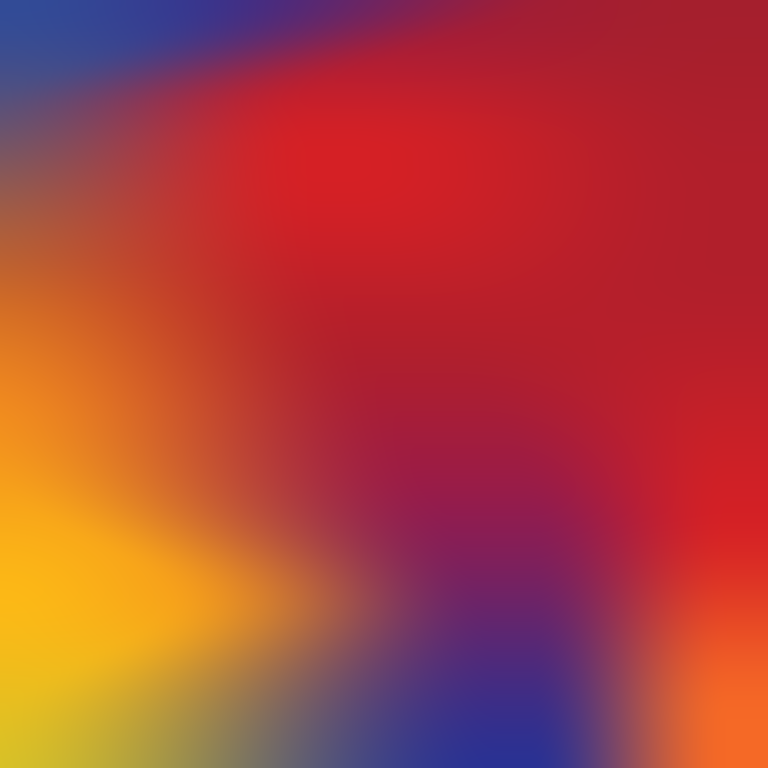
Write a WebGL 1 fragment shader that draws this background.

```glsl
precision highp float;

uniform vec2 u_resolution;

const vec3 OLIVE = vec3(0.84, 0.765, 0.155);
const vec3 AMBER = vec3(0.99, 0.725, 0.085);
const vec3 TANGERINE = vec3(0.945, 0.54, 0.12);
const vec3 RUST = vec3(0.785, 0.392, 0.155);
const vec3 SLATE = vec3(0.195, 0.295, 0.59);
const vec3 INDIGO = vec3(0.225, 0.18, 0.545);
const vec3 COBALT = vec3(0.15, 0.195, 0.585);
const vec3 PLUM = vec3(0.59, 0.105, 0.295);
const vec3 CRIMSON = vec3(0.695, 0.122, 0.17);
const vec3 SCARLET = vec3(0.835, 0.127, 0.145);
const vec3 WINE = vec3(0.62, 0.11, 0.23);
const vec3 GARNET = vec3(0.648, 0.122, 0.175);
const vec3 EMBER = vec3(0.96, 0.41, 0.148);

// Soft step from one colour to the next as v runs from lo to hi
vec3 fade(vec3 from, vec3 to, float lo, float hi, float v) {
  return mix(from, to, smoothstep(lo, hi, v));
}

// Soft window: rises over a.x..a.y and falls over b.x..b.y
float band(vec2 a, vec2 b, float v) {
  return smoothstep(a.x, a.y, v) * (1.0 - smoothstep(b.x, b.y, v));
}

// Left column: yellow below, slate blue above
vec3 leftColumn(vec2 p) {
  vec3 c = fade(OLIVE, AMBER, -0.05, 0.24, p.y);
  c = fade(c, TANGERINE, 0.2, 0.52, p.y);
  float warmth = band(vec2(0.05, 0.25), vec2(0.45, 0.6), p.y);
  c = mix(c, TANGERINE, 0.7 * warmth * smoothstep(0.0, 0.35, p.x));
  c = fade(c, RUST, 0.45, 0.68, p.y);
  c = fade(c, SLATE, 0.58, 1.0, p.y);
  float cool = smoothstep(0.8, 1.0, p.y) * smoothstep(0.0, 0.4, p.x);
  return mix(c, INDIGO, cool);
}

// Middle column: cobalt below, scarlet glow near the top
vec3 middleColumn(float y) {
  vec3 c = fade(COBALT, PLUM, -0.04, 0.4, y);
  c = fade(c, CRIMSON, 0.3, 0.58, y);
  c = fade(c, SCARLET, 0.52, 0.78, y);
  return fade(c, WINE, 0.8, 1.0, y);
}

// Right column: orange ember below, deep red above
vec3 rightColumn(float y) {
  vec3 c = fade(EMBER, SCARLET, 0.06, 0.34, y);
  c = fade(c, CRIMSON, 0.28, 0.66, y);
  return fade(c, GARNET, 0.75, 1.0, y);
}

// Start and end of the blend between left and middle at height y
vec2 leftSeam(float y) {
  float d = (y - 0.22) / 0.1;
  float lo = -0.04 + 0.25 * exp(-d * d) + 0.26 * smoothstep(0.85, 1.0, y);
  float hi = 0.65 - 0.24 * smoothstep(0.1, 0.8, y)
           + 0.34 * smoothstep(0.86, 1.02, y);
  return vec2(lo, hi);
}

// Start and end of the blend between middle and right at height y
vec2 rightSeam(float y) {
  return vec2(mix(0.69, 0.45, smoothstep(0.3, 0.8, y)), 0.95);
}

void main() {
  vec2 p = gl_FragCoord.xy / u_resolution;
  vec2 nearSeam = leftSeam(p.y);
  vec2 farSeam = rightSeam(p.y);

  // Join the three columns across the canvas
  vec3 color = fade(middleColumn(p.y), rightColumn(p.y),
                    farSeam.x, farSeam.y, p.x);
  color = fade(leftColumn(p), color, nearSeam.x, nearSeam.y, p.x);
  gl_FragColor = vec4(color, 1.0);
}
```
